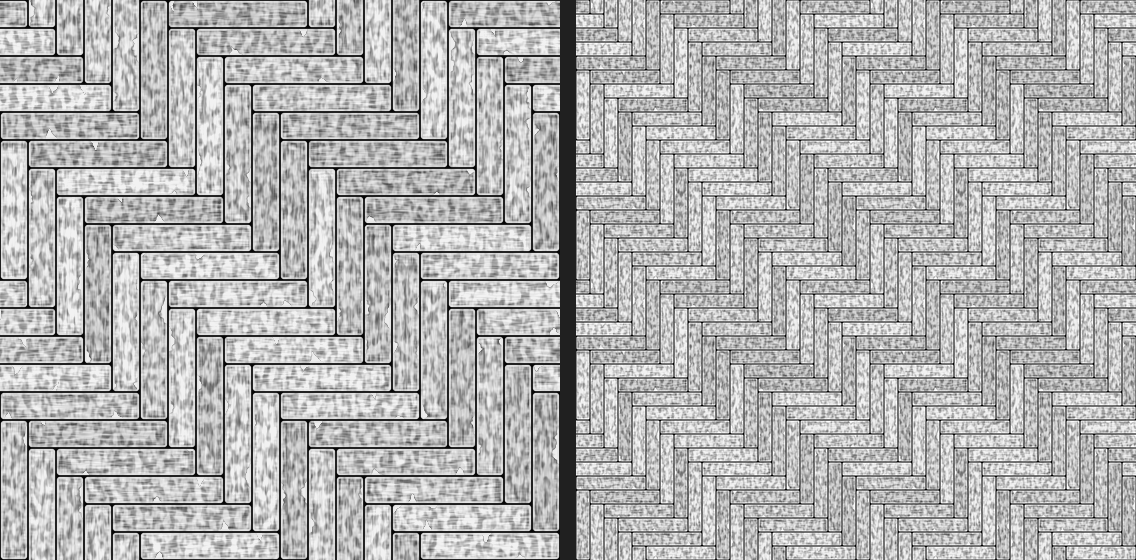
Left: one tile. Right: repeated 2 by 2.
A three.js fragment shader for this texture map:

```glsl
// Grey herringbone planks, five cells long and one wide, on a 20 x 20 cell grid.
// Each cell finds its plank; a rounded box gives joint and rim, and gradient
// noise seeded by the wrapped plank origin gives mottling, grain and chips.
varying vec2 vUv;

const float CELLS = 20.0;      // cells per side, a multiple of 2 * PLANK
const float PLANK = 5.0;       // plank length in cells
const float JOINT = 0.031;     // half width of the dark joint
const float CORNER = 0.11;     // plank corner radius
const float SOFT = 0.024;      // edge smoothing
const vec3 JOINT_COLOR = vec3(0.025);
const vec3 RIM_COLOR = vec3(0.89);
const vec3 CHIP_COLOR = vec3(0.93);

vec2 hash2(vec2 p) {
  vec3 q = fract(p.xyx * vec3(0.1031, 0.1030, 0.0973));
  q += dot(q, q.yzx + 33.33);
  return fract((q.xx + q.yz) * q.zy);
}

float cornerSlope(vec2 lattice, vec2 offset) {
  float angle = 6.2832 * hash2(lattice).x;
  return dot(vec2(cos(angle), sin(angle)), offset);
}

float gradientNoise(vec2 p) {
  vec2 i = floor(p), f = fract(p);
  vec2 w = f * f * f * (f * (f * 6.0 - 15.0) + 10.0);
  vec2 e = vec2(1.0, 0.0);
  float low = mix(cornerSlope(i, f), cornerSlope(i + e, f - e), w.x);
  float high = mix(cornerSlope(i + e.yx, f - e.yx), cornerSlope(i + 1.0, f - 1.0), w.x);
  return mix(low, high, w.y);
}

float roundedBox(vec2 p, vec2 halfSize, float radius) {
  vec2 q = abs(p) - halfSize + radius;
  return length(max(q, 0.0)) + min(max(q.x, q.y), 0.0) - radius;
}

// Signed depth of torn flakes along the long edges; negative inside.
float chipDistance(vec2 along, vec2 seed, float horizontal) {
  float nearest = 1.0;
  float rough = 0.12 * gradientNoise(along * 6.0 + seed);
  for (int i = 0; i < 4; i++) {
    vec2 place = hash2(seed + float(i) * 7.3);
    vec2 shape = hash2(seed + float(i) * 11.9 + 3.1);
    float fromEdge = mix(along.y, 1.0 - along.y, step(0.5, shape.x));
    float halfWidth = mix(0.42, 0.17, horizontal) * (0.5 + shape.y);
    float depth = mix(0.22, 0.34, horizontal) * (0.45 + 0.8 * place.y);
    float skew = (shape.y - 0.5) * fromEdge;
    float taper = 1.0 - abs(along.x - place.x * PLANK + skew) / halfWidth;
    float flake = fromEdge - depth * taper + rough;
    nearest = min(nearest, flake + step(0.42, fract(shape.x * 2.0)));
  }
  return nearest;
}

// Brightness of the wood: mottling, fine grain and cross-hatched ends.
float woodTone(vec2 local, vec2 along, vec2 seed, float border) {
  float tone = mix(0.69, 0.85, hash2(seed + 5.7).x);
  vec2 spot = local * vec2(4.2, 2.5) + seed;
  float mottle = gradientNoise(spot) + 0.45 * gradientNoise(spot * 2.1 + 17.0);
  float light = smoothstep(-0.38, 0.3, mottle);

  float grain = gradientNoise(along * vec2(1.7, 11.0) + seed * 1.3);
  grain += 0.6 * gradientNoise(along * vec2(3.1, 17.0) + seed + 41.0);
  float hatch = gradientNoise(along * vec2(11.0, 2.3) + seed + 73.0);
  float ends = smoothstep(0.75, 0.1, min(along.x, PLANK - along.x));
  float hatching = hatch * max(ends, 0.6 * border);

  tone += 0.27 * (light - 0.55);
  tone += grain * mix(0.34, 0.15, light) + 0.24 * hatching;
  return tone - 0.07 * border - 0.03 * ends;
}

void main() {
  vec2 p = vUv * CELLS;
  vec2 cell = floor(p);

  // Diagonal staircase: five cells lie flat, the next five stand upright.
  float phase = mod(cell.x + cell.y + PLANK, 2.0 * PLANK);
  float horizontal = 1.0 - step(PLANK - 0.5, phase);
  float stepIn = mod(phase, PLANK);
  vec2 axis = vec2(horizontal, 1.0 - horizontal);
  vec2 origin = cell - axis * stepIn;
  vec2 local = p - origin;
  vec2 along = mix(local.yx, local, horizontal);
  vec2 seed = floor(hash2(mod(origin, CELLS) + 1.0) * 190.0) + 0.37;

  // Plank outline
  vec2 halfSize = 0.5 * vec2(PLANK, 1.0);
  float edge = roundedBox(along - halfSize, halfSize - JOINT, CORNER);
  float border = smoothstep(-0.3, -0.07, edge);

  // Wood and flaked chips
  vec3 color = vec3(clamp(woodTone(local, along, seed, border), 0.3, 0.95));
  float chip = chipDistance(along, seed, horizontal);
  float chipShade = smoothstep(0.06, 0.0, abs(chip - 0.025));
  color *= 1.0 - 0.22 * chipShade;
  color = mix(color, CHIP_COLOR, smoothstep(SOFT, -SOFT, chip));

  // Pale worn rim, then the dark joint
  float wear = 0.75 + 0.6 * gradientNoise(local * 4.0 + seed + 29.0);
  float rim = smoothstep(-0.085, -0.045, edge);
  color = mix(color, RIM_COLOR, rim * clamp(wear, 0.0, 1.0));
  color = mix(JOINT_COLOR, color, smoothstep(SOFT, -SOFT, edge));
  gl_FragColor = vec4(color, 1.0);
}
```
